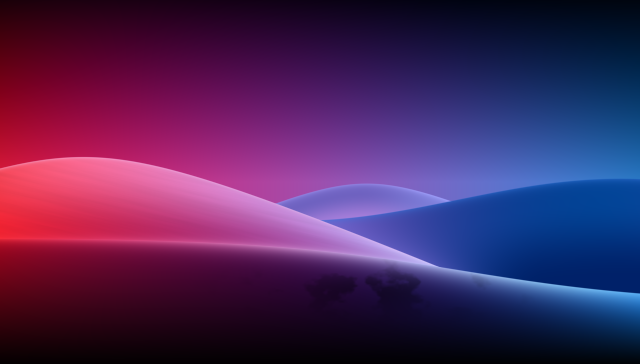
Give the GLSL for this background, as a Shadertoy shader.

```glsl
// Smooth glowing dunes under a dusk sky that runs from red through violet to blue.

// Each palette holds four colours, spread evenly from left to right.
const vec3 SKY_TOP[4] = vec3[4](vec3(0.10, 0.0, 0.03), vec3(0.08, 0.0, 0.08), vec3(0.01, 0.01, 0.07), vec3(0.0, 0.02, 0.06));
const vec3 SKY_MID[4] = vec3[4](vec3(0.50, 0.0, 0.10), vec3(0.40, 0.06, 0.34), vec3(0.20, 0.15, 0.42), vec3(0.02, 0.20, 0.38));
const vec3 SKY_LOW[4] = vec3[4](vec3(0.88, 0.12, 0.25), vec3(0.74, 0.22, 0.56), vec3(0.47, 0.40, 0.77), vec3(0.17, 0.48, 0.78));
const vec3 HILL_TOP[4] = vec3[4](vec3(0.95, 0.27, 0.34), vec3(0.93, 0.47, 0.70), vec3(0.78, 0.56, 0.87), vec3(0.78, 0.78, 1.0));
const vec3 HILL_LOW[4] = vec3[4](vec3(0.93, 0.12, 0.18), vec3(0.72, 0.13, 0.35), vec3(0.62, 0.28, 0.62), vec3(0.72, 0.68, 0.95));
const vec3 FRONT_BODY[4] = vec3[4](vec3(0.65, 0.02, 0.13), vec3(0.36, 0.03, 0.28), vec3(0.13, 0.08, 0.40), vec3(0.02, 0.36, 0.75));
const vec3 FRONT_CREST[4] = vec3[4](vec3(1.0, 0.20, 0.25), vec3(0.88, 0.45, 0.70), vec3(0.75, 0.78, 1.0), vec3(0.42, 0.75, 1.0));
const vec3 BLUE_BODY[4] = vec3[4](vec3(0.45, 0.35, 0.76), vec3(0.17, 0.25, 0.61), vec3(0.03, 0.25, 0.58), vec3(0.02, 0.27, 0.60));

const vec3 FAR_TOP = vec3(0.43, 0.38, 0.75);
const vec3 FAR_LOW = vec3(0.66, 0.50, 0.86);
const vec3 BLUE_RIM = vec3(0.22, 0.48, 0.88);
const vec3 BLUE_SHADE = vec3(0.0, 0.13, 0.41);
const vec3 PALE_RIM = vec3(0.96, 0.78, 0.96);

const float HORIZON = 0.50;     // height where the sky is brightest
const float HILL_END = 0.69;    // where the pink hill meets the front dune
const float RIM_WIDTH = 0.004;
const float GRAIN = 0.035;

float hash(vec2 p) {
    return fract(sin(dot(p, vec2(127.1, 311.7))) * 43758.5453);
}

float noise(vec2 p) {
    vec2 i = floor(p), f = fract(p);
    f = f * f * (3.0 - 2.0 * f);
    return mix(mix(hash(i), hash(i + vec2(1, 0)), f.x),
               mix(hash(i + vec2(0, 1)), hash(i + vec2(1, 1)), f.x), f.y);
}

float cloud(vec2 p) {
    float sum = 0.0, weight = 0.5;
    for (int i = 0; i < 4; i++) {
        sum += weight * noise(p);
        p = p * 2.03 + 17.0;
        weight *= 0.5;
    }
    return sum;
}

// Smooth cubic through four evenly spaced colours
vec3 ramp(vec3 c[4], float x) {
    float u = 3.0 * clamp(x, 0.0, 1.0);
    float a = u - 1.0, b = u - 2.0, d = u - 3.0;
    vec3 colour = -c[0] * a * b * d / 6.0 + c[1] * u * b * d / 2.0
                - c[2] * u * a * d / 2.0 + c[3] * u * a * b / 6.0;
    return clamp(colour, 0.0, 1.0);
}

// Rounded crest with straight flanks
float ridge(float x, vec2 peak, float slope, float roundness) {
    return peak.y + roundness - length(vec2(roundness, slope * (x - peak.x)));
}

vec3 skyColour(vec2 p) {
    float t = clamp((1.0 - p.y) / (1.0 - HORIZON), 0.0, 1.0);
    vec3 top = ramp(SKY_TOP, p.x), low = ramp(SKY_LOW, p.x);
    vec3 bend = 2.0 * ramp(SKY_MID, p.x) - 0.5 * (top + low);
    return max(mix(mix(top, bend, t), mix(bend, low, t), t), 0.0);
}

void mainImage(out vec4 fragColor, in vec2 fragCoord) {
    vec2 p = fragCoord / iResolution.xy;
    float soft = 0.8 / iResolution.y;

    // Outlines
    float farEdge = ridge(p.x, vec2(0.573, 0.4955), 0.78, 0.085);
    float blueEdge = 0.451 + 0.058 * cos((p.x - 0.97) * 6.16);
    float hillEdge = ridge(p.x, vec2(0.13, 0.5685), 0.745, 0.133);
    float frontEdge = 0.347 - 0.18 / (1.0 + exp((0.72 - p.x) / 0.16));

    vec3 colour = skyColour(p);

    // Far dune, paler toward its foot
    float depth = farEdge - p.y;
    vec3 farDune = mix(FAR_TOP, FAR_LOW, smoothstep(0.025, 0.105, depth));
    farDune = mix(farDune, vec3(0.52, 0.56, 0.91), 0.65 * smoothstep(0.56, 0.70, p.x));
    farDune += 0.14 * exp(-max(depth, 0.0) / 0.008);
    colour = mix(colour, farDune, smoothstep(-soft, soft, depth));

    // Blue dune, shaded low on the right and lit beside the pink hill
    depth = blueEdge - p.y;
    vec3 blueDune = ramp(BLUE_BODY, (p.x - 0.52) / 0.48);
    blueDune = mix(blueDune, BLUE_SHADE, smoothstep(0.06, 0.27, depth) * smoothstep(0.65, 0.85, p.x));
    float footLight = exp(-max(p.y - hillEdge, 0.0) / 0.05) * smoothstep(0.82, 0.62, p.x);
    blueDune = mix(blueDune, vec3(0.43, 0.40, 0.80), 0.6 * footLight);
    blueDune = mix(blueDune, BLUE_RIM, 0.5 * exp(-max(depth, 0.0) / 0.010));
    colour = mix(colour, blueDune, smoothstep(-soft, soft, depth));

    // Pink hill with a fine rim, faint ripples and light along its foot
    depth = hillEdge - p.y;
    float rise = clamp((p.y - frontEdge) / max(hillEdge - frontEdge, 0.001), 0.0, 1.0);
    vec3 hill = mix(ramp(HILL_LOW, p.x / HILL_END), ramp(HILL_TOP, p.x / HILL_END), smoothstep(0.0, 1.0, rise));
    float ripple = cloud(vec2(p.x * 18.0 + p.y * 25.0, p.y * 90.0 + p.x * 35.0)) - 0.47;
    hill *= 1.0 + 2.0 * GRAIN * ripple;
    hill = mix(hill, PALE_RIM, 0.55 * exp(-max(depth, 0.0) / RIM_WIDTH));
    vec3 crest = ramp(FRONT_CREST, p.x);
    hill = mix(hill, crest, 0.6 * exp(-max(p.y - frontEdge, 0.0) / 0.012));
    colour = mix(colour, hill, smoothstep(-soft, soft, depth));

    // Front dune, glowing at the crest and fading to darkness
    depth = frontEdge - p.y;
    float fade = pow(clamp(p.y / frontEdge, 0.0, 1.0), 1.1);
    vec3 front = ramp(FRONT_BODY, p.x) * (0.03 + 0.97 * fade);
    front = mix(front, crest, 0.85 * exp(-max(depth, 0.0) / mix(0.012, 0.032, p.x)));
    vec2 patchOffset = (p - vec2(0.59, 0.205)) / vec2(0.15, 0.055);
    float smudge = smoothstep(0.48, 0.65, cloud(p * vec2(28.0, 22.0))) * exp(-dot(patchOffset, patchOffset));
    front *= 1.0 - 0.4 * smudge;
    colour = mix(colour, front, smoothstep(-soft, soft, depth));

    fragColor = vec4(clamp(colour, 0.0, 1.0), 1.0);
}
```
